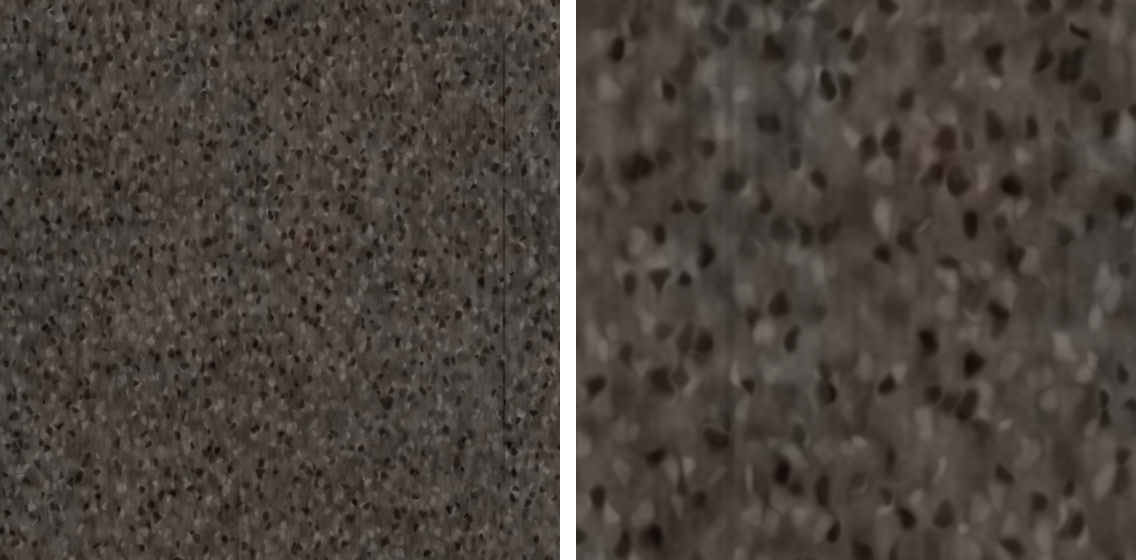
Left: the whole. Right: its middle third, enlarged.
This texture is drawn by a Shadertoy shader. Its source:

```glsl
// Soft-focus speckled brown-grey stone with dark and pale grains and faint vertical seams.

const vec3 STONE = vec3(0.284, 0.254, 0.234);
const vec3 COOL_TINT = vec3(-0.022, 0.004, 0.008);
const float DARK_DEPTH = 0.150;
const float PALE_LIFT = 0.125;

float hash(vec2 p) {
    return fract(sin(dot(p, vec2(127.1, 311.7))) * 43758.5453);
}

float noise(vec2 p) {
    vec2 cell = floor(p);
    vec2 f = fract(p);
    f = f * f * (3.0 - 2.0 * f);
    float low = mix(hash(cell), hash(cell + vec2(1.0, 0.0)), f.x);
    float high = mix(hash(cell + vec2(0.0, 1.0)), hash(cell + 1.0), f.x);
    return mix(low, high, f.y);
}

// Noise centred on zero, shifted by a seed
float signedNoise(vec2 p, float seed) {
    return noise(p + seed) - 0.5;
}

mat2 rotation(float angle) {
    float c = cos(angle);
    float s = sin(angle);
    return mat2(c, s, -s, c);
}

// Coverage of blurred, mostly upright oval grains, one at most per cell
float grains(vec2 uv, vec2 cells, float share, float seed) {
    vec2 p = uv * cells;
    vec2 home = floor(p);
    float cover = 0.0;
    for (int y = -1; y <= 1; y++) {
        for (int x = -1; x <= 1; x++) {
            vec2 cell = home + vec2(x, y);
            vec2 id = cell + seed;
            if (hash(id) > share) continue;
            vec2 centre = cell + vec2(hash(id + 17.3), hash(id + 41.9));
            float tilt = (hash(id + 63.1) - 0.5) * 1.5;
            vec2 radius = vec2(0.40, 0.46) * mix(0.75, 1.3, hash(id + 88.7));
            float d = length(rotation(tilt) * (p - centre) / radius);
            float strength = mix(0.45, 1.0, hash(id + 105.2));
            cover = max(cover, strength * (1.0 - smoothstep(0.3, 1.15, d)));
        }
    }
    return cover;
}

// Soft vertical line, broken up along its length
float seam(vec2 uv, float x, float halfWidth) {
    float line = 1.0 - smoothstep(0.3 * halfWidth, halfWidth, abs(uv.x - x));
    return line * (0.5 + 0.5 * noise(vec2(x * 90.0, uv.y * 22.0)));
}

void mainImage(out vec4 fragColor, in vec2 fragCoord) {
    vec2 uv = fragCoord / iResolution.xy;

    // Wobble that makes the grain outlines irregular
    vec2 wobble = vec2(signedNoise(uv * 95.0, 5.0), signedNoise(uv * 95.0, 230.0));
    vec2 q = uv + 0.008 * wobble;

    // Mottled ground, fine vertical fibres and broad unevenness
    float tone = 0.13 * signedNoise(q * vec2(85.0, 58.0), 11.0);
    tone += 0.065 * signedNoise(uv * vec2(210.0, 62.0), 71.0);
    tone += 0.030 * signedNoise(uv * vec2(270.0, 240.0), 33.0);
    tone += 0.035 * signedNoise(uv * 6.0, 140.0);

    // Pale grains, then dark ones over them
    tone += PALE_LIFT * grains(q, vec2(66.0, 50.0), 0.42, 7.0);
    float dark = grains(q, vec2(62.0, 50.0), 0.36, 151.0);
    tone = mix(tone, min(tone, 0.0), dark) - DARK_DEPTH * dark;

    // Seams
    float seamFade = smoothstep(0.08, 0.3, uv.y) * (1.0 - smoothstep(0.85, 0.98, uv.y));
    tone -= 0.11 * seamFade * seam(uv, 0.900, 0.0032);
    tone -= 0.03 * seam(uv, 0.425, 0.0040);

    // Slow drift between warm and cool grey, cooler at the sides
    float cool = signedNoise(uv * 9.0, 190.0) + 0.6 * signedNoise(uv * 38.0, 300.0);
    cool += 0.5 * smoothstep(0.25, 0.5, abs(uv.x - 0.5)) - 0.15;

    vec3 color = STONE + tone + COOL_TINT * cool;
    fragColor = vec4(max(color, vec3(0.07, 0.05, 0.04)), 1.0);
}
```
